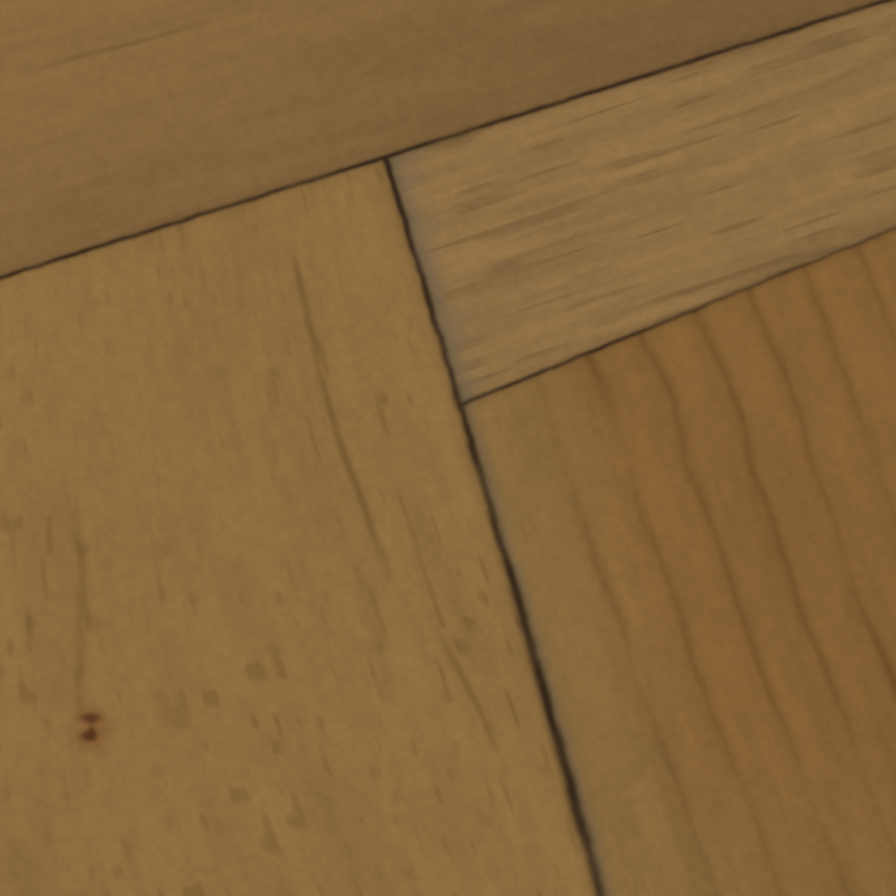
Give the GLSL for this texture, as a Shadertoy shader.

```glsl
// Close view of worn wooden floor planks with dark joints, grain and a small knot.

const vec3 HONEY  = vec3(0.548, 0.420, 0.244);  // left plank
const vec3 TAN    = vec3(0.503, 0.382, 0.232);  // top plank
const vec3 STRAW  = vec3(0.545, 0.423, 0.264);  // narrow right plank
const vec3 AMBER  = vec3(0.520, 0.378, 0.207);  // lower right plank
const vec3 BEVEL  = vec3(0.470, 0.400, 0.295);  // worn grey edge
const vec3 JOINT  = vec3(0.200, 0.145, 0.095);
const vec3 KNOT   = vec3(0.240, 0.125, 0.065);
const vec2 KNOT_POS = vec2(0.102, 0.186);
const float RING_GAP = 0.070;
const float GRAIN = 0.090;
const float SPECKLE = 0.035;

float hash(vec2 p) {
    vec3 q = fract(vec3(p.xyx) * 0.1031);
    q += dot(q, q.yzx + 33.33);
    return fract((q.x + q.y) * q.z);
}

float noise(vec2 p) {
    vec2 i = floor(p), f = fract(p);
    f = f * f * (3.0 - 2.0 * f);
    return mix(mix(hash(i), hash(i + vec2(1, 0)), f.x),
               mix(hash(i + vec2(0, 1)), hash(i + vec2(1, 1)), f.x), f.y);
}

// Signed noise in three octaves
float fbm(vec2 p) {
    float sum = 0.0, amp = 0.5;
    for (int i = 0; i < 3; i++) {
        sum += amp * (noise(p) - 0.5);
        p = p * 2.03 + 17.3;
        amp *= 0.5;
    }
    return sum;
}

// Soft dark line at one grain coordinate, limited to a span along the grain
float streak(float across, float along, float width, float from, float to) {
    float span = smoothstep(from, from + 0.06, along) * (1.0 - smoothstep(to - 0.06, to, along));
    return exp(-across * across / (width * width)) * span;
}

// Soft-sided gap
float joint(float d, float width) {
    return exp(-d * d / (width * width));
}

vec3 topPlank(vec2 p, float d) {
    vec2 g = vec2(p.x + 0.31 * p.y, p.y - 0.29 * p.x);
    vec3 c = TAN * (1.0 + 0.07 * smoothstep(0.6, 0.0, p.x) * smoothstep(0.0, 0.2, d));
    c *= 1.0 - 0.06 * smoothstep(0.25, 0.8, p.x) * smoothstep(0.2, 0.03, d);
    c *= 1.0 + GRAIN * fbm(g * vec2(9.0, 80.0)) + 0.07 * fbm(g * vec2(2.0, 14.0));
    float wave = 0.006 * (noise(g * vec2(18.0, 2.0)) - 0.5);
    return c * (1.0 - 0.09 * streak(g.y - 0.910 + wave, p.x, 0.003, 0.02, 0.25));
}

vec3 narrowPlank(vec2 p, float dB) {
    vec2 g = vec2(p.x + 0.36 * p.y, p.y - 0.33 * p.x);
    float fine = fbm(g * vec2(9.0, 85.0));
    vec3 c = STRAW * (1.0 + 2.0 * GRAIN * fine + 0.10 * fbm(g * vec2(3.0, 25.0)));
    // Thin broken dark fibres
    float fibre = smoothstep(0.66, 0.95, noise(g * vec2(11.0, 130.0) + 9.0));
    c *= 1.0 - 0.10 * fibre;
    float wear = smoothstep(0.050, 0.0, dB + 0.09 * fine);
    return mix(c, BEVEL * 1.04, 0.55 * wear);
}

vec3 leftPlank(vec2 p) {
    float lean = mix(0.04, 0.33, clamp(p.x / 0.4, 0.0, 1.0));  // grain fans out
    vec2 g = vec2(p.x + lean * (p.y - 0.5), p.y);
    float wave = 0.010 * (noise(g * vec2(3.0, 14.0)) - 0.5);
    vec3 c = HONEY * (1.0 + GRAIN * fbm(g * vec2(60.0, 12.0)) + 0.09 * fbm(g * vec2(20.0, 3.0)));
    float broken = 0.4 + 0.9 * noise(p * vec2(30.0, 24.0));
    float dark = 0.15 * streak(g.x - 0.385 + wave, p.y, 0.005, 0.33, 0.74)
               + 0.11 * streak(g.x - 0.430 + 0.2 * (p.y - 0.24) + wave, p.y, 0.005, 0.13, 0.33)
               + 0.08 * streak(p.x - 0.090 + wave, p.y, 0.007, 0.17, 0.46);
    dark *= broken;
    // Short scattered pores
    float pores = smoothstep(0.68, 0.98, noise(g * vec2(105.0, 36.0) + 41.0));
    dark += 0.12 * pores * noise(p * 7.0);
    c *= 1.0 - dark * vec3(0.9, 1.0, 1.1);
    vec2 k = p - KNOT_POS;
    float r = length(k * vec2(1.0, 0.65)) + 0.014 * (noise(p * 90.0) - 0.5);
    c = mix(c, KNOT * 1.6, 0.35 * smoothstep(0.030, 0.004, r));
    return mix(c, KNOT, 0.65 * smoothstep(0.014, 0.001, r));
}

vec3 lowerPlank(vec2 p, float dB) {
    vec2 g = vec2(p.x + 0.36 * p.y, p.y);
    float inner = smoothstep(0.03, 0.20, dB + 0.08 * fbm(p * 6.0));
    vec3 c = mix(HONEY * 0.97, AMBER, inner);
    c = mix(c, HONEY * 0.97, 0.5 * smoothstep(0.22, 0.0, p.y));
    c *= 1.0 + GRAIN * fbm(g * vec2(60.0, 12.0)) + 0.07 * fbm(g * vec2(14.0, 3.0));
    // Thin broken growth lines with a soft shade on one side
    float phase = fract((g.x + 0.022 * fbm(p * vec2(5.0, 9.0))
                + 0.007 * fbm(g * vec2(50.0, 16.0))) / RING_GAP + 0.25);
    float line = exp(-pow((phase - 0.72) / 0.075, 2.0));
    float shade = smoothstep(0.15, 0.70, phase) * smoothstep(0.98, 0.72, phase);
    float fade = smoothstep(0.05, 0.14, dB) * mix(0.2, 1.1, noise(g * vec2(16.0, 8.0)));
    return c * (1.0 - vec3(0.85, 1.0, 1.15) * fade * (0.11 * line + 0.05 * shade));
}

void mainImage(out vec4 fragColor, in vec2 fragCoord) {
    vec2 p = fragCoord / iResolution.xy;
    float soft = max(0.0020, 0.8 / iResolution.y);

    // Signed distances to the three joints
    float rough = 0.005 * fbm(p * 45.0);
    float dA = (p.y - 0.690 - 0.313 * p.x) * 0.954 + 0.5 * rough;
    float bend = 0.020 * p.y * (0.824 - p.y);
    float dB = (p.x - 0.671 + 0.2925 * p.y - bend) * 0.960 + rough;
    float dC = (p.y - 0.551 - 0.407 * (p.x - 0.521)) * 0.926 + 0.5 * rough;

    // Planks
    float onRight = smoothstep(-soft, soft, dB);
    float below = 1.0 - smoothstep(-soft, soft, dA);
    vec3 right = mix(lowerPlank(p, dB), narrowPlank(p, dB), smoothstep(-soft, soft, dC));
    float edge = smoothstep(0.024, 0.005, dB + rough) * onRight;
    right = mix(right, BEVEL, 0.6 * edge);
    vec3 col = mix(leftPlank(p), right, onRight);
    col = mix(topPlank(p, dA), col, below);

    // Joints, uneven in depth, with soft shade around them
    float depth = clamp(0.82 + 0.9 * fbm(p * 24.0), 0.0, 1.0);
    float widthB = mix(0.0062, 0.0036, smoothstep(0.1, 0.75, p.y));
    col *= 1.0 - 0.11 * exp(-abs(dA) / 0.006);
    col *= 1.0 - 0.18 * below * exp(-abs(dB) / 0.007);
    col *= 1.0 - 0.13 * below * onRight * exp(-abs(dC) / 0.005);
    col = mix(col, JOINT, joint(dA, 0.0028) * depth * 0.90);
    col = mix(col, JOINT, joint(dB, widthB) * depth * below);
    float fadeC = mix(0.80, 0.50, smoothstep(0.65, 0.80, p.x));
    col = mix(col, JOINT, joint(dC, 0.0027) * depth * fadeC * below * onRight);

    // Fine surface speckle
    col *= 1.0 + SPECKLE * (noise(p * 210.0) + noise(p * 95.0 + 7.0) - 1.0);
    fragColor = vec4(col, 1.0);
}
```
